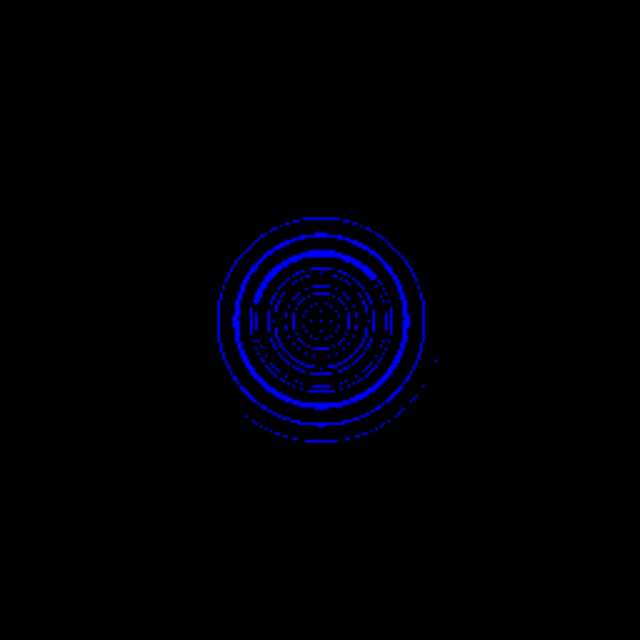
Write a WebGL 2 fragment shader that draws this background.

```glsl
#version 300 es
precision highp float;
// Thin blue concentric rings on black, sampled on a coarse 256-cell lattice.
// Narrow rings break into dots and dashes where they miss the cell centres;
// the lattice is then blended bilinearly so its cells have soft edges.

uniform vec2 u_resolution;
out vec4 fragColor;

const float CELLS = 256.0;
const vec2 CENTRE_CELL = vec2(128.0, 127.0);
const vec3 RING_BLUE = vec3(0.0, 0.0, 1.0);

// 1 inside the annulus between two radii, 0 elsewhere
float annulus(float radius, float inner, float outer) {
    return step(inner, radius) * step(radius, outer);
}

// Hollow inner rings: pairs of fine contours repeating every seven cells
float fineRings(float radius, float up) {
    float rings = step(radius, 0.1);
    rings += annulus(radius, 4.0, 4.05) + annulus(radius, 7.2, 7.3);
    rings += annulus(radius, 11.0, 11.45);
    rings += annulus(radius, 14.1 - 0.12 * up, 14.4);
    rings += annulus(radius, 18.2 + 0.4 * max(up, 0.0), 19.02);
    rings += annulus(radius, 21.0, 21.55);
    return rings;
}

// Ring that is solid near the top and splits into two lines elsewhere
float splitRing(float radius, vec2 direction) {
    float facing = dot(direction, vec2(-0.21, 0.98));
    float solid = step(0.45, facing) * annulus(radius, 26.2, 28.45);
    float lines = annulus(radius, 26.0, 26.3) + annulus(radius, 28.0, 28.45);
    return max(solid, lines);
}

// Heavy rings, thicker below, and an open arc that tapers at both ends
float outerRings(float radius, vec2 direction) {
    float up = direction.y;
    float heavy = annulus(radius, 33.0 + 0.6 * max(up, 0.0), 35.1);
    float light = annulus(radius, 41.0, 41.82 - 0.22 * up);
    float taper = smoothstep(0.3, 0.95, dot(direction, vec2(0.14, -0.99)));
    float arc = annulus(radius, 48.75 - 0.75 * taper, 48.75 - 0.25 * taper);
    return heavy + light + arc * step(0.001, taper);
}

// Brightness of one lattice cell
float cellValue(vec2 cell) {
    vec2 offset = cell - CENTRE_CELL;
    float radius = length(offset);
    vec2 direction = offset / max(radius, 0.001);
    float value = fineRings(radius, direction.y);
    value += splitRing(radius, direction) + outerRings(radius, direction);
    return min(value, 1.0);
}

// Bilinear blend of the four nearest cells
float softLattice(vec2 position) {
    vec2 cell = floor(position);
    vec2 blend = fract(position);
    float low = mix(cellValue(cell), cellValue(cell + vec2(1.0, 0.0)), blend.x);
    float high = mix(cellValue(cell + vec2(0.0, 1.0)), cellValue(cell + 1.0), blend.x);
    return mix(low, high, blend.y);
}

void main() {
    float side = min(u_resolution.x, u_resolution.y);
    vec2 uv = (gl_FragCoord.xy - 0.5 * u_resolution) / side + 0.5;
    float brightness = softLattice(uv * CELLS - 0.5);
    fragColor = vec4(RING_BLUE * brightness, 1.0);
}
```
